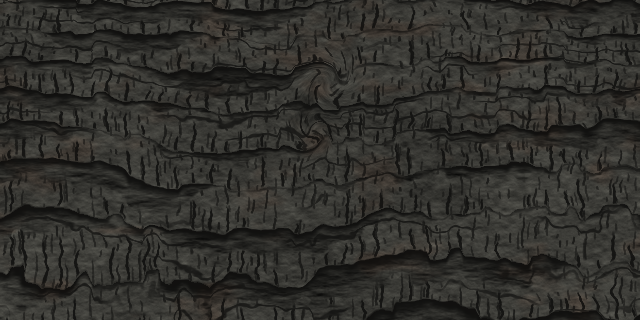
Write a Shadertoy shader that draws this texture.

```glsl
const vec3 BARK_TINT = vec3(1.0, 0.995, 0.92);
const vec3 BROWN_TINT = vec3(1.08, 0.97, 0.86);
const float PLATE_TONE = 0.236;
const float RECESS_TONE = 0.165;
const float CRACK_TONE = 0.065;

float hash(vec2 p) {
    vec3 q = fract(p.xyx * 0.1031);
    q += dot(q, q.yzx + 33.33);
    return fract((q.x + q.y) * q.z);
}

float noise(vec2 p) {
    vec2 i = floor(p), f = fract(p);
    f = f * f * (3.0 - 2.0 * f);
    float low = mix(hash(i), hash(i + vec2(1, 0)), f.x);
    float high = mix(hash(i + vec2(0, 1)), hash(i + vec2(1, 1)), f.x);
    return mix(low, high, f.y);
}

float fbm(vec2 p) {
    float sum = 0.0, amp = 0.533;
    for (int i = 0; i < 4; i++) {
        sum += amp * noise(p);
        p = p * 2.03 + vec2(17.3, 9.1);
        amp *= 0.5;
    }
    return sum;
}

// Rotates the fibres around a knot
vec2 twist(vec2 p, vec2 centre, float radius, float angle) {
    vec2 d = p - centre;
    float a = angle * exp(-dot(d, d) / (radius * radius));
    return centre + mat2(cos(a), sin(a), -sin(a), cos(a)) * d;
}

// Ridge coordinate: whole numbers are the lower edges of plates
float ridgeCoord(vec2 p) {
    float v = 5.0 * p.y + 3.0 * p.y * p.y;
    v += 1.5 * (fbm(p * vec2(1.4, 2.0) + 4.0) - 0.5);
    v += 0.35 * (fbm(p * vec2(11.0, 9.0) + 31.0) - 0.5);
    float jag = noise(vec2(p.x * 19.0, p.y * 5.0));
    return v + 0.16 * smoothstep(0.35, 0.65, jag);
}

// How far a furrow gapes along its length
float furrowOpening(float x, float boundary) {
    return smoothstep(0.2, 0.75, noise(vec2(x * 2.6, boundary * 7.3 + 2.0)));
}

// Tapered upright cracks, one per cell
float crackLayer(vec2 q, float seed, float halfWidth, float blur) {
    vec2 cell = floor(q), f = fract(q);
    float centre = 0.3 + 0.4 * hash(cell + seed);
    float reach = 0.25 + 0.65 * hash(cell + seed + 41.0);
    float present = step(0.3, hash(cell + seed + 83.0));
    float taper = 1.0 - smoothstep(reach * 0.5, reach, f.y);
    float width = halfWidth * (0.4 + 0.6 * taper);
    float line = 1.0 - smoothstep(width, width + blur, abs(f.x - centre));
    return line * present * smoothstep(0.0, 0.35, taper) * smoothstep(0.0, 0.06, f.y);
}

float uprightCracks(vec2 p, float v, float pixel) {
    float wiggle = 0.7 * (fbm(p * vec2(9.0, 22.0)) - 0.5);
    float cracks = 0.0;
    for (int i = 0; i < 3; i++) {
        float layer = float(i);
        float columns = 19.0 + 7.0 * layer;
        float x = p.x * columns + wiggle;
        float shift = layer * hash(vec2(floor(x), layer + 5.0));
        vec2 q = vec2(x, v * (1.0 + 0.5 * layer) + shift);
        float line = crackLayer(q, 13.0 * layer, 0.055, columns * pixel);
        cracks = max(cracks, line * (1.0 - 0.2 * layer));
    }
    return cracks;
}

// Thin broken splits running along the ridges
float grainSplits(vec2 p, float v, float pixel) {
    float w = v * 2.3 + 1.1 * fbm(p * vec2(6.0, 14.0));
    float d = abs(fract(w) - 0.5);
    float mask = smoothstep(0.5, 0.68, noise(vec2(p.x * 5.0, floor(w) * 3.7)));
    return mask * (1.0 - smoothstep(0.03, 0.05 + 18.0 * pixel, d));
}

// Fine relief lit from above
float relief(vec2 p, vec2 scale) {
    return fbm(p * scale) - fbm((p + vec2(0.001, 0.005)) * scale);
}

void mainImage(out vec4 fragColor, in vec2 fragCoord) {
    float pixel = 1.0 / iResolution.y;
    vec2 uv = fragCoord * pixel;
    vec2 p = twist(uv, vec2(1.03, 0.74), 0.06, 1.5);
    p = twist(p, vec2(0.98, 0.58), 0.05, -1.3);

    // Ridges, recesses and the shadows under plate edges
    float v = ridgeCoord(p);
    float row = floor(v), f = fract(v), below = 1.0 - f;
    float opening = furrowOpening(p.x, row + 1.0);
    float ragged = 0.5 * (fbm(p * vec2(16.0, 30.0)) - 0.5);
    float plate = smoothstep(-0.05, 0.07, below - 0.55 * opening + ragged);
    float shadow = 1.0 - smoothstep(0.02, 0.07 + 0.2 * opening, below + 0.25 * ragged);
    shadow *= 0.4 + 0.6 * smoothstep(0.0, 0.35, opening);
    float edge = 1.0 - smoothstep(0.0, 10.0 * pixel, f);
    shadow = max(shadow, edge * (0.3 + 0.5 * furrowOpening(p.x, row)));

    // Surface tones
    float grain = fbm(p * vec2(38.0, 55.0)) - 0.5;
    float plateTone = PLATE_TONE + 0.14 * grain + 0.17 * relief(p, vec2(45.0, 70.0));
    float fibre = fbm(p * vec2(20.0, 75.0) + 50.0) - 0.5;
    float recessTone = RECESS_TONE + 0.2 * fibre + 0.2 * relief(p, vec2(25.0, 80.0));
    float tone = mix(recessTone, plateTone, plate);
    tone += 0.08 * (fbm(uv * vec2(3.0, 5.0) + 70.0) - 0.5);

    // Cracks
    float cracks = uprightCracks(p, v, pixel) * (0.15 + 0.75 * plate);
    cracks = max(cracks, 0.75 * grainSplits(p, v, pixel));
    tone = mix(tone, CRACK_TONE, clamp(max(cracks, shadow), 0.0, 1.0));

    float brown = smoothstep(0.55, 0.8, fbm(uv * vec2(6.0, 11.0) + 23.0));
    fragColor = vec4(max(tone, 0.03) * mix(BARK_TINT, BROWN_TINT, brown), 1.0);
}
```
